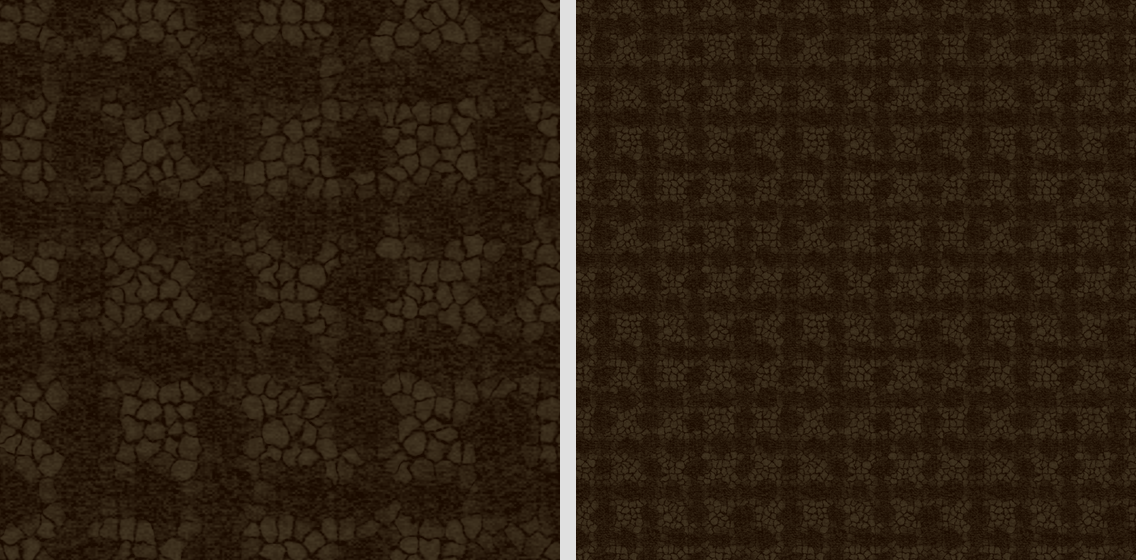
Left, the tile; right, the same tile 3 across and 3 down.
A Shadertoy shader for this texture:

```glsl
#define CLUSTERS 4.0
#define CLUSTER_SHIFT vec2(0.023, -0.010)
#define PEBBLES 28.0
#define GAP_WIDTH 0.15
#define GRAIN 1.25
#define PEBBLE_GRAIN 0.65
#define GROUND_LEVEL 0.14
#define PEBBLE_LEVEL 0.76
#define DARK_BROWN vec3(0.125, 0.067, 0.018)
#define LIGHT_OLIVE vec3(0.250, 0.200, 0.127)

float hash(vec2 p) {
    return fract(sin(dot(p, vec2(127.1, 311.7))) * 43758.5453);
}

// Value noise that wraps after a whole number of cells
float noise(vec2 uv, vec2 cells) {
    vec2 p = uv * cells;
    vec2 i = floor(p);
    vec2 f = p - i;
    f = f * f * (3.0 - 2.0 * f);
    vec2 a = mod(i, cells);
    vec2 b = mod(i + 1.0, cells);
    return mix(mix(hash(a), hash(vec2(b.x, a.y)), f.x),
               mix(hash(vec2(a.x, b.y)), hash(b), f.x), f.y);
}

vec2 pebbleSeed(vec2 cell) {
    vec2 c = mod(cell, PEBBLES);
    vec2 jitter = vec2(hash(c + 3.7), hash(c + 91.3));
    return cell + 0.5 + 0.9 * (jitter - 0.5);
}

// Returns the rounded distance to the pebble's rim and its seed point
float pebbleRim(vec2 p, out vec2 seed) {
    vec2 base = floor(p);
    vec2 nearestCell = base;
    float nearest = 1e3;
    for (int y = -1; y <= 1; y++)
    for (int x = -1; x <= 1; x++) {
        vec2 cell = base + vec2(x, y);
        vec2 s = pebbleSeed(cell);
        float d = distance(p, s);
        if (d < nearest) {
            nearest = d;
            nearestCell = cell;
            seed = s;
        }
    }
    float sum = 0.0;
    for (int y = -2; y <= 2; y++)
    for (int x = -2; x <= 2; x++) {
        if (x == 0 && y == 0) continue;
        vec2 other = pebbleSeed(nearestCell + vec2(x, y));
        float d = dot(0.5 * (seed + other) - p, normalize(other - seed));
        sum += exp(-18.0 * d);
    }
    return -log(sum) / 18.0;
}

// Crossed arms left between round bare patches on the cell sides and corners
float clusterMask(vec2 uv) {
    vec2 q = abs(fract((uv - CLUSTER_SHIFT) * CLUSTERS + 0.5) - 0.5);
    float wobble = 0.14 * (noise(uv, vec2(23.0)) - 0.5);
    float side = min(length(q - vec2(0.5, 0.0)), length(q - vec2(0.0, 0.5)));
    float corner = length(q - 0.5);
    return smoothstep(0.18, 0.29, side + wobble)
         * smoothstep(0.11, 0.35, corner + wobble);
}

void mainImage(out vec4 fragColor, in vec2 fragCoord) {
    vec2 uv = fragCoord / iResolution.xy;

    // Pebbles, slightly bent out of their straight-sided cells
    vec2 bend = vec2(noise(uv, vec2(61.0)), noise(uv + 0.37, vec2(67.0))) - 0.5;
    vec2 seed;
    float rim = pebbleRim(uv * PEBBLES + 0.35 * bend, seed);
    float stone = smoothstep(0.0, GAP_WIDTH, rim);
    float tone = hash(mod(floor(seed), PEBBLES) + 17.0) - 0.5;
    float cover = mix(clusterMask(uv), clusterMask(seed / PEBBLES), 0.6);

    // Fine woven grain with short horizontal streaks
    float streak = noise(uv, vec2(88.0, 250.0)) - 0.5;
    float speck = noise(uv + 0.21, vec2(230.0, 270.0)) - 0.5;
    float grain = 0.45 * streak + 0.6 * speck;
    float patches = noise(uv, vec2(12.0, 18.0)) - 0.5;

    float ground = GROUND_LEVEL + GRAIN * grain + 0.12 * patches
                 - 0.12 * cover * (1.0 - stone);
    float pebble = PEBBLE_LEVEL + PEBBLE_GRAIN * grain + 0.16 * tone
                 + 0.1 * smoothstep(0.1, 0.4, rim);
    float level = max(mix(ground, pebble, cover * stone), -0.2);

    fragColor = vec4(mix(DARK_BROWN, LIGHT_OLIVE, level), 1.0);
}
```
